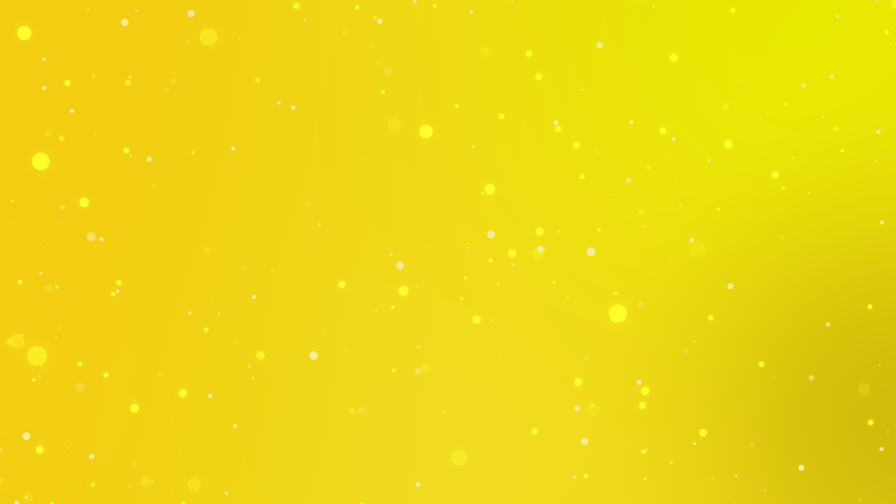
Write a Shadertoy shader that draws this background.

```glsl
// Warm yellow gradient scattered with glowing lemon discs and pale specks.
// Soft radial pools of colour form the backdrop; jittered cell grids place
// the discs, and layered sines vary how densely each region is filled.

#define BASE_YELLOW  vec3(0.942, 0.852, 0.100)
#define AMBER_LEFT   vec3(0.950, 0.805, 0.070)
#define LIME_CORNER  vec3(0.910, 0.905, 0.000)
#define OLIVE_SHADE  vec3(0.815, 0.735, 0.035)
#define LEMON_DISC   vec3(1.000, 1.000, 0.170)
#define PALE_SPECK   vec3(1.000, 0.920, 0.630)
#define GLOW_AMOUNT  0.14
#define GLOW_REACH   2.4
#define EDGE_PIXELS  0.8

vec3 hash3(vec2 cell, float seed) {
    vec3 q = fract(vec3(cell.xyx + seed) * vec3(0.1031, 0.1030, 0.0973));
    q += dot(q, q.yxz + 33.33);
    return fract((q.xxy + q.yzz) * q.zyx);
}

// Smooth pool of influence: 1 at its centre, 0 beyond its radius
float pool(vec2 p, vec2 centre, float radius) {
    return 1.0 - smoothstep(0.0, radius, length(p - centre));
}

vec3 backdrop(vec2 p, float aspect) {
    vec3 col = BASE_YELLOW;
    float leftness = 1.0 - smoothstep(0.0, 0.55, p.x / aspect - 0.12 * (p.y - 0.5));
    col = mix(col, AMBER_LEFT, leftness);
    col = mix(col, LIME_CORNER, pool(p, vec2(0.90 * aspect, 0.98), 1.05));
    col = mix(col, OLIVE_SHADE, pool(p, vec2(1.01 * aspect, 0.14), 0.66));
    col += vec3(0.004, 0.012, 0.035) * pool(p, vec2(0.50 * aspect, 0.10), 0.50);
    // Very faint broad waves
    float waves = sin(5.0 * p.x + 2.0 * sin(4.0 * p.y)) + sin(7.0 * p.y - 3.0 * p.x);
    return col + 0.003 * waves;
}

// Uneven density, giving loose clusters and open gaps
float density(vec2 p) {
    return 1.0 + 0.35 * sin(5.3 * p.x + 2.1 * p.y + 0.6)
               + 0.30 * sin(8.7 * p.y - 4.1 * p.x + 1.7);
}

// Blend one layer of discs over col; radii lie between limits.x and limits.y
vec3 scatter(vec3 col, vec2 p, float cellSize, vec2 limits, float chance,
             vec3 tint, float glow, float seed) {
    vec2 home = floor(p / cellSize);
    float edge = EDGE_PIXELS / iResolution.y;
    for (int j = -1; j <= 1; j++) {
        for (int i = -1; i <= 1; i++) {
            vec2 cell = home + vec2(i, j);
            vec3 place = hash3(cell, seed);
            vec3 look = hash3(cell, seed + 57.0);
            vec2 centre = (cell + place.xy) * cellSize;
            if (place.z > chance * density(centre)) continue;

            float radius = mix(limits.x, limits.y, look.x * look.x);
            float opacity = mix(0.22, 0.95, smoothstep(0.08, 0.55, look.y));
            float d = length(p - centre);
            float halo = 1.0 - smoothstep(0.5 * radius, GLOW_REACH * radius, d);
            float disc = 1.0 - smoothstep(radius - edge, radius + edge, d);
            col = mix(col, tint, opacity * max(disc, glow * halo));
        }
    }
    return col;
}

void mainImage(out vec4 fragColor, in vec2 fragCoord) {
    vec2 p = fragCoord / iResolution.y;
    float aspect = iResolution.x / iResolution.y;
    vec3 col = backdrop(p, aspect);

    // Large and small lemon discs
    col = scatter(col, p, 0.150, vec2(0.0085, 0.0200), 0.42, LEMON_DISC, GLOW_AMOUNT, 11.0);
    col = scatter(col, p, 0.105, vec2(0.0028, 0.0085), 0.42, LEMON_DISC, GLOW_AMOUNT, 29.0);

    // Pale specks, then a fine dust of the same tint
    col = scatter(col, p, 0.125, vec2(0.0040, 0.0090), 0.42, PALE_SPECK, 0.0, 43.0);
    col = scatter(col, p, 0.100, vec2(0.0018, 0.0042), 0.48, PALE_SPECK, 0.0, 71.0);

    fragColor = vec4(clamp(col, 0.0, 1.0), 1.0);
}
```
